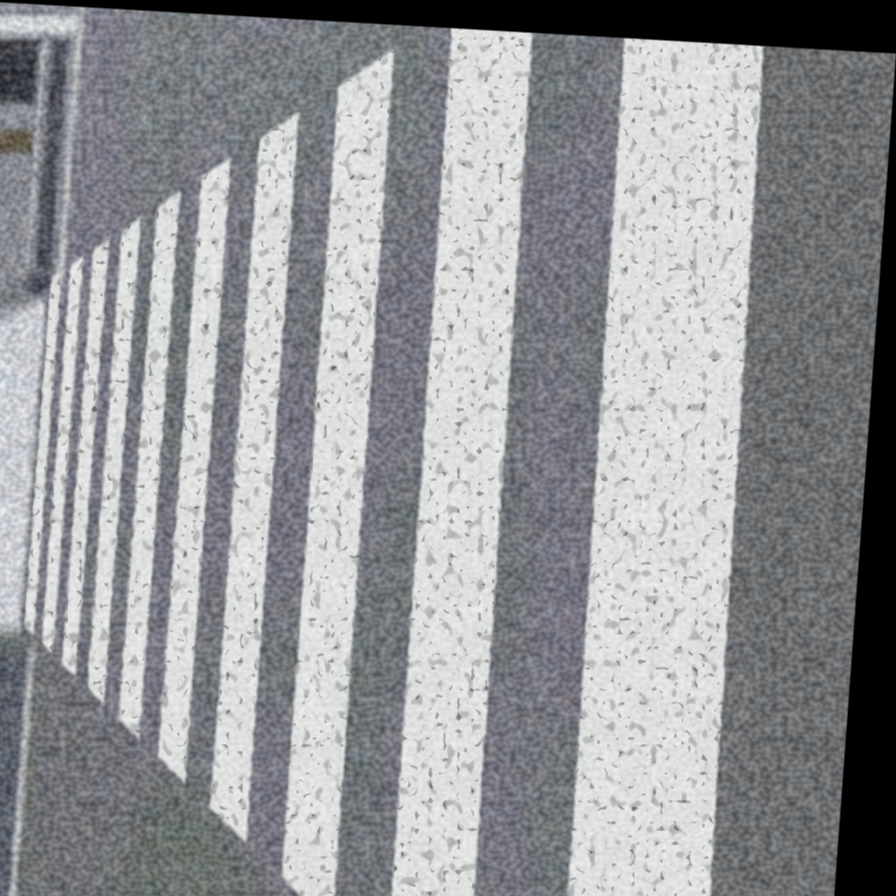
This texture is drawn by a three.js fragment shader. Its source:

```glsl
// A zebra crossing seen in perspective on worn asphalt, tilted inside a black surround.
// Bars are evenly spaced in a reciprocal coordinate, so they shrink toward the left;
// gradient noise supplies the road grain, paint specks and slow colour drift.

varying vec2 vUv;

vec2 randomGradient(vec2 cell) {
  float a = 6.2832 * fract(sin(dot(cell, vec2(127.1, 311.7))) * 43758.55);
  return vec2(cos(a), sin(a));
}

float gradientNoise(vec2 p) {
  vec2 i = floor(p), f = fract(p);
  vec2 w = f * f * f * (f * (f * 6.0 - 15.0) + 10.0);
  vec2 e = vec2(0.0, 1.0);
  float low = mix(dot(randomGradient(i), f),
                  dot(randomGradient(i + e.yx), f - e.yx), w.x);
  float high = mix(dot(randomGradient(i + e.xy), f - e.xy),
                   dot(randomGradient(i + e.yy), f - e.yy), w.x);
  return mix(low, high, w.y);
}

// Coverage of a signed distance, negative inside
float cover(float d, float soft) {
  return 1.0 - smoothstep(-soft, soft, d);
}

float softBox(vec2 p, vec2 low, vec2 high, float soft) {
  vec2 d = max(low - p, p - high);
  return cover(max(d.x, d.y), soft);
}

vec3 asphalt(vec2 p, float across) {
  float drift = gradientNoise(p * vec2(9.0, 4.0) + 3.7);
  vec3 road = mix(vec3(0.435, 0.455, 0.465), vec3(0.465, 0.46, 0.505),
                  smoothstep(-0.25, 0.25, drift));
  // Neutral near lane, brighter far side, dull lower corner
  road = mix(road, vec3(0.425, 0.43, 0.435), smoothstep(0.76, 0.86, across));
  road += 0.035 * smoothstep(0.6, 0.95, p.y) * (1.0 - smoothstep(0.2, 0.8, p.x));
  road -= vec3(0.02, 0.015, 0.04) * cover(p.x + p.y - 0.33, 0.05);
  return road;
}

// Kerb and street clutter beyond the far side of the road
vec3 roadside(vec3 color, vec2 p, float across) {
  vec2 q = vec2(across, p.y);
  float upper = smoothstep(0.66, 0.7, p.y);
  float lower = 1.0 - smoothstep(0.25, 0.3, p.y);
  float beyond = cover(across - 0.052, 0.003);
  color = mix(color, vec3(0.53, 0.54, 0.57), beyond * upper);
  color = mix(color, vec3(0.36, 0.38, 0.42), beyond * lower);
  color = mix(color, vec3(0.27, 0.28, 0.31),
              0.85 * softBox(q, vec2(0.024, 0.7), vec2(0.041, 0.955), 0.005));
  color = mix(color, vec3(0.23, 0.24, 0.27),
              softBox(q, vec2(-0.05, 0.885), vec2(0.008, 0.955), 0.006));
  color = mix(color, vec3(0.38, 0.35, 0.29),
              softBox(q, vec2(-0.05, 0.83), vec2(0.01, 0.855), 0.008));
  color = mix(color, vec3(0.68, 0.7, 0.72),
              0.7 * softBox(q, vec2(0.012, 0.7), vec2(0.017, 0.95), 0.003));
  color = mix(color, vec3(0.8, 0.82, 0.83),
              softBox(q, vec2(-0.05, 0.962), vec2(0.052, 0.982), 0.006));
  // Pale kerb line, hidden where the bars meet it
  color = mix(color, vec3(0.69, 0.7, 0.71),
              max(upper, lower) * cover(abs(across - 0.053) - 0.004, 0.004));
  // Bright far landing and a dark blob at its top
  float landing = cover(max(0.295 - p.y, p.y - 0.648 - 0.4 * p.x), 0.015);
  landing *= cover(across - 0.038, 0.005);
  color = mix(color, vec3(0.79, 0.8, 0.82), landing);
  return mix(color, vec3(0.24, 0.24, 0.3),
             0.85 * cover(length((p - vec2(0.044, 0.684)) * vec2(1.0, 1.3)) - 0.014, 0.012));
}

void main() {
  vec2 p = vUv;

  // Straighten the lean, then count bars in perspective
  float across = p.x - (0.078 - 0.018 * p.x) * (p.y - 0.5);
  float depth = across + 0.1953;
  float bar = 2.959 / depth - 3.432;
  float barsPerUnit = 2.959 / (depth * depth);

  // Ragged bars, trimmed by the two converging ends
  float ragged = 0.0022 * gradientNoise(p * 75.0);
  float halfWidth = 0.264 + 0.003 * max(bar, 0.0);
  float side = (abs(fract(bar - 0.235) - 0.5) - halfWidth) / barsPerUnit;
  float ends = max((p.y - 0.653 - 0.664 * p.x) / 1.2,
                   (0.327 - 0.975 * p.x - p.y) / 1.4);
  float paint = cover(side + ragged, 0.0028) * cover(ends + ragged, 0.0035);
  paint *= cover(bar - 9.1, 0.1);

  // Fine grain and coarser mottling
  float fine = gradientNoise(p * vec2(165.0, 180.0));
  float coarse = gradientNoise(p * vec2(88.0, 70.0) + 19.3);
  float broad = gradientNoise(p * 27.0 + 7.1);
  float grain = 0.17 * fine + 0.10 * coarse + 0.04 * broad;

  vec3 road = roadside(asphalt(p, across), p, across);
  road += grain * vec3(1.0, 0.98, 0.95);
  road += vec3(0.025, 0.0, -0.02) * gradientNoise(p * 48.0 + 31.0);

  // Off-white paint with small worn specks
  float specks = 0.17 * smoothstep(0.14, 0.48, coarse)
               + 0.27 * smoothstep(0.24, 0.55, gradientNoise(p * 128.0 + 53.0));
  vec3 white = vec3(0.875, 0.882, 0.88) + 0.07 * fine + 0.03 * broad - specks;
  vec3 color = mix(road, white, paint);

  // Tilted frame with black outside
  float frame = max(p.y - 0.9974 + 0.0573 * p.x, p.x - 0.931 - 0.0734 * p.y);
  gl_FragColor = vec4(clamp(color, 0.0, 1.0) * cover(frame, 0.0015), 1.0);
}
```
